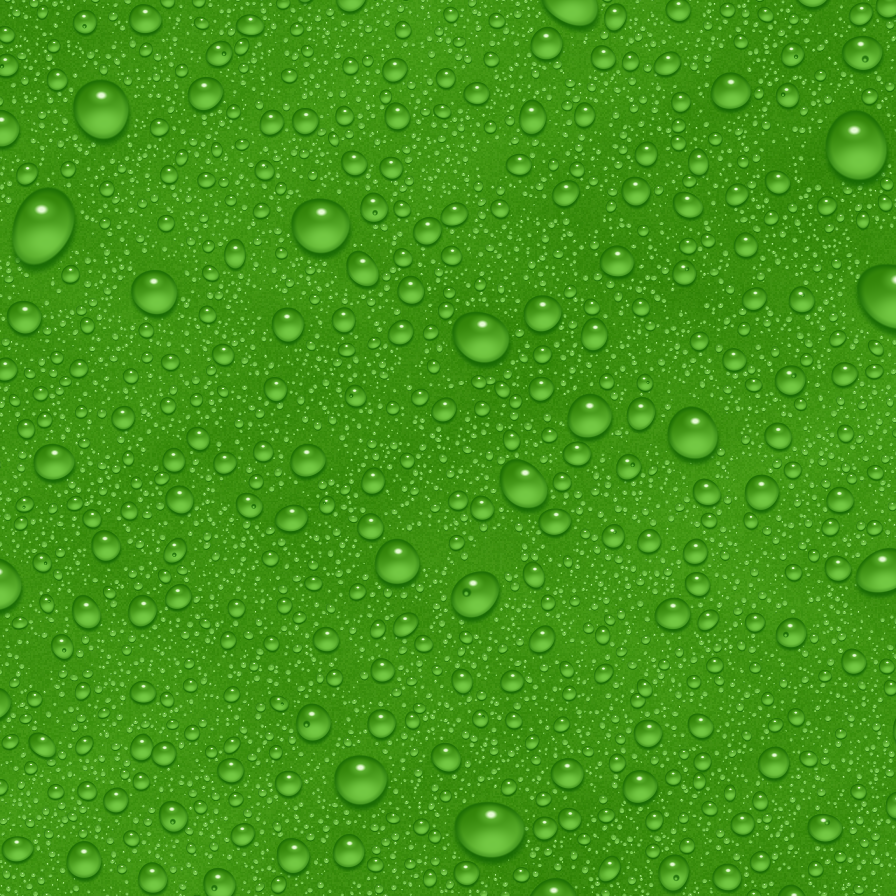
Reproduce this texture procedurally as a WebGL 2 fragment shader.

```glsl
#version 300 es
precision highp float;

uniform vec2 u_resolution;
out vec4 fragColor;

const vec3 DEEP = vec3(0.08, 0.40, 0.01);
const vec3 SHADE = vec3(0.20, 0.52, 0.035);
const vec3 FILM = vec3(0.262, 0.593, 0.078);
const vec3 LEAF = vec3(0.35, 0.68, 0.17);
const vec3 PALE = vec3(0.49, 0.83, 0.30);
const vec3 GLINT = vec3(0.93, 1.0, 0.87);

// Per layer: cells across, least and greatest radius in cells, presence
const int LAYER_COUNT = 7;
const vec4 LAYERS[LAYER_COUNT] = vec4[LAYER_COUNT](
    vec4(8.0, 0.19, 0.32, 0.20),
    vec4(14.0, 0.18, 0.30, 0.72),
    vec4(19.0, 0.16, 0.28, 0.66),
    vec4(30.0, 0.14, 0.26, 0.72),
    vec4(47.0, 0.13, 0.25, 0.76),
    vec4(74.0, 0.13, 0.24, 0.80),
    vec4(116.0, 0.11, 0.24, 0.72));

struct Drop {
    vec2 offset;
    float radius;
    float stretch;
    float tilt;
    float variety;
    bool present;
};

vec3 hash3(vec3 s) {
    s = fract(s * vec3(0.1031, 0.1030, 0.0973));
    s += dot(s, s.yxz + 33.33);
    return fract((s.xxy + s.yxx) * s.zyx);
}

mat2 rotation(float angle) {
    float c = cos(angle), s = sin(angle);
    return mat2(c, s, -s, c);
}

// One jittered drop per cell of a turned grid
Drop dropNear(vec2 p, int layer) {
    vec4 spec = LAYERS[layer];
    float id = float(layer);
    mat2 turn = rotation(0.5 + 1.3 * id);
    vec2 q = turn * p * spec.x + 7.3 * id + 40.0;
    vec2 cell = floor(q);
    vec3 place = hash3(vec3(cell, id + 3.0));
    vec3 form = hash3(vec3(cell, id + 27.0));
    float r = mix(spec.y, spec.z, place.z * place.z);
    vec2 centre = 0.5 + (place.xy - 0.5) * (1.0 - 2.7 * r);
    return Drop((q - cell - centre) * turn / spec.x, r / spec.x,
                1.0 + 0.17 * form.z * form.z, 6.283 * form.y,
                fract(form.z * 17.0), form.x < spec.w);
}

// Small drops give way to larger neighbours
bool isClear(vec2 centre, float radius, int layer) {
    for (int i = 0; i < layer; i++) {
        Drop big = dropNear(centre, i);
        float reach = 1.12 * (big.radius + radius);
        if (big.present && length(big.offset) < reach) return false;
    }
    return true;
}

// Distance from the centre, 1 on the uneven outline
float outline(vec2 u, float tilt, float stretch) {
    vec2 v = rotation(tilt) * u * vec2(stretch, 1.0 / stretch);
    float a = atan(v.y, v.x + 1e-5);
    return length(v) * (1.0 + 0.035 * sin(2.0 * a + 5.0 * tilt)
                            + 0.02 * sin(3.0 * a + 9.0 * tilt));
}

float spot(vec2 u, float inner, float outer) {
    return 1.0 - smoothstep(inner, outer, length(u));
}

vec3 dropBody(vec2 u, float d, float variety, float radius) {
    // Dim upper left, lit lower right
    float fall = smoothstep(-0.8, 0.55, 0.3 * u.x - u.y);
    vec3 body = mix(SHADE, LEAF, fall);
    float glow = spot((u - vec2(0.1, -0.48)) * vec2(0.75, 1.05), 0.1, 0.7);
    body = mix(body, PALE, 0.7 * glow);
    float lee = smoothstep(-0.6, 0.7, u.y - 0.4 * u.x);
    body = mix(body, DEEP, mix(0.3, 0.7, lee) * smoothstep(0.78, 1.0, d));
    // Trapped bubble in a few of the larger drops
    if (variety < 0.14 && radius > 0.009) {
        vec2 b = u - 0.38 * vec2(cos(variety * 90.0), sin(variety * 90.0));
        body = mix(body, DEEP, 0.8 * spot(b, 0.13, 0.24));
        body = mix(body, PALE, 0.8 * spot(b + vec2(0.02, 0.06), 0.03, 0.13));
    }
    vec2 g = (u - vec2(0.2 * (variety - 0.5), 0.47)) * vec2(0.8, 1.1);
    body = mix(body, PALE, 0.55 * spot(g, 0.05, 0.45));
    return mix(body, GLINT, 0.95 * spot(g, 0.05, 0.19));
}

vec3 paintDrop(vec3 base, Drop drop, float pixel) {
    vec2 u = drop.offset / drop.radius;
    float d = outline(u, drop.tilt, drop.stretch);
    float under = outline(u + vec2(-0.03, 0.2), drop.tilt, drop.stretch);
    float soft = clamp(0.7 * pixel / drop.radius, 0.04, 0.5);
    base = mix(base, DEEP, 0.85 * (1.0 - smoothstep(0.86, 1.16, under)));
    vec3 body = dropBody(u, d, drop.variety, drop.radius);
    // Fine droplets read as pale beads
    float bead = 1.0 - smoothstep(0.0015, 0.007, drop.radius);
    body = mix(body, mix(PALE, GLINT, 0.2), 0.6 * bead);
    return mix(base, body, 1.0 - smoothstep(1.0 - soft, 1.0 + soft, d));
}

vec3 wetFilm(vec2 p) {
    float tone = 0.5 + 0.2 * sin(7.0 * p.x + 2.0 * sin(5.0 * p.y))
                     + 0.2 * sin(9.0 * p.y - 4.0 * p.x + 1.0)
                     + 0.15 * sin(23.0 * p.x + 3.0 * sin(17.0 * p.y + 1.0));
    vec3 grain = hash3(vec3(floor(p * 512.0), 5.0)) - 0.5;
    return mix(SHADE, FILM, 0.2 + 0.85 * tone) + 0.045 * grain.x + 0.01 * grain;
}

void main() {
    float pixel = 1.0 / min(u_resolution.x, u_resolution.y);
    vec2 p = gl_FragCoord.xy * pixel;
    vec3 color = wetFilm(p);
    for (int i = LAYER_COUNT - 1; i >= 0; i--) {
        Drop drop = dropNear(p, i);
        if (drop.present && isClear(p - drop.offset, drop.radius, i))
            color = paintDrop(color, drop, pixel);
    }
    fragColor = vec4(color, 1.0);
}
```
